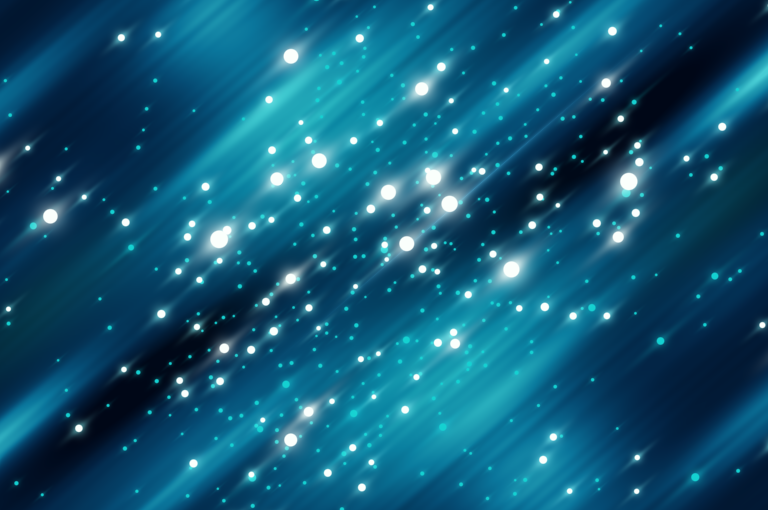
A WebGL 1 fragment shader for this background:

```glsl
precision highp float;

uniform vec2 u_resolution;

const float STREAK_ANGLE = 0.715;

vec3 hash3(vec2 cell, float seed) {
  vec3 phase = vec3(dot(cell, vec2(127.1, 311.7)),
                    dot(cell, vec2(269.5, 183.3)),
                    dot(cell, vec2(419.2, 371.9)));
  return fract(sin(phase + seed * 17.3) * 43758.5);
}

float glow(vec2 offset, vec2 radius) {
  vec2 q = offset / radius;
  return exp(-dot(q, q));
}

// Two glows mirrored through the canvas centre
float pairGlow(vec2 s, vec2 centre, vec2 radius) {
  return glow(s - centre, radius) + glow(s + centre, radius);
}

// Layered sines, stretched along the x axis
float streaks(vec2 s) {
  float sum = 0.0;
  float freq = 23.0;
  float amp = 0.4;
  for (int i = 0; i < 5; i++) {
    float phase = float(i) * 1.9;
    sum += amp * sin(s.y * freq + phase + 0.6 * s.x)
               * (0.45 + 0.55 * sin(s.x * 4.1 + s.y * freq * 0.17 + phase));
    freq *= 1.83;
    amp *= 0.78;
  }
  return sum;
}

// Broad light and dark bands
float backdrop(vec2 s) {
  float light = 0.10;
  light += 0.62 * pairGlow(s, vec2(0.08, 0.25), vec2(0.42, 0.155));
  light += 0.58 * pairGlow(s, vec2(0.06, 0.54), vec2(0.17, 0.15));
  light += 0.42 * pairGlow(s, vec2(0.55, 0.08), vec2(0.35, 0.032));
  light += 0.26 * pairGlow(s, vec2(0.60, 0.02), vec2(0.40, 0.08));
  light += 0.85 * pairGlow(s, vec2(0.84, -0.22), vec2(0.24, 0.035));
  light += 0.48 * pairGlow(s, vec2(0.40, -0.72), vec2(0.28, 0.04));
  light += 0.26 * pairGlow(s, vec2(-0.05, 0.36), vec2(0.30, 0.025));
  light += 0.13 * pairGlow(s, vec2(0.49, -0.49), vec2(0.20, 0.06));
  light -= 0.22 * pairGlow(s, vec2(0.42, -0.12), vec2(0.36, 0.055));
  return light;
}

vec3 palette(float t) {
  vec3 col = mix(vec3(0.0, 0.025, 0.09), vec3(0.01, 0.14, 0.27), clamp(t / 0.16, 0.0, 1.0));
  col = mix(col, vec3(0.02, 0.29, 0.45), clamp((t - 0.16) / 0.22, 0.0, 1.0));
  col = mix(col, vec3(0.04, 0.46, 0.61), clamp((t - 0.38) / 0.22, 0.0, 1.0));
  col = mix(col, vec3(0.13, 0.61, 0.70), clamp((t - 0.60) / 0.20, 0.0, 1.0));
  return mix(col, vec3(0.28, 0.80, 0.83), clamp((t - 0.80) / 0.24, 0.0, 1.0));
}

// Scattered dots: x is the solid core, y the halo and trail
vec2 sparkles(vec2 s, float size, float radius, float density, float stray, float seed) {
  vec2 result = vec2(0.0);
  vec2 home = floor(s / size);
  float edge = max(0.0018, 0.8 / u_resolution.y);
  for (int j = -1; j <= 1; j++) {
    for (int i = -1; i <= 1; i++) {
      vec2 cell = home + vec2(float(i), float(j));
      vec3 rnd = hash3(cell, seed);
      vec3 traits = hash3(cell, seed + 5.0);
      vec2 centre = (cell + 0.02 + 0.96 * rnd.xy) * size;
      float chance = stray + density * glow(centre, vec2(0.54, 0.38));
      float shown = step(rnd.z, chance);
      float r = radius * mix(0.5, 1.0, traits.x);
      vec2 d = s - centre;
      float core = shown * (1.0 - smoothstep(r - edge, r + edge, length(d)));
      float halo = 0.75 * glow(d, vec2(r * 2.1));
      float fade = max(0.0, 1.0 - abs(d.x) / size);
      float trail = 0.65 * fade * fade * glow(d.yy, vec2(r * 1.3));
      result.x = max(result.x, core);
      result.y += shown * (halo + trail) * mix(0.6, 1.0, traits.y);
    }
  }
  return result;
}

vec3 addSparkles(vec3 col, vec2 dots, vec3 coreTint, vec3 glowTint) {
  vec3 lit = 1.0 - (1.0 - col) * (1.0 - min(glowTint * dots.y, 1.0));
  return mix(lit, coreTint, dots.x);
}

void main() {
  vec2 p = (gl_FragCoord.xy - 0.5 * u_resolution) / u_resolution.y;
  vec2 along = vec2(cos(STREAK_ANGLE), sin(STREAK_ANGLE));
  vec2 s = vec2(dot(p, along), dot(p, vec2(-along.y, along.x)));

  // Streaked backdrop with teal tints and one thin ray
  float light = backdrop(s);
  vec3 col = palette(light * (1.0 + 0.34 * streaks(s)));
  col += vec3(0.0, 0.07, 0.03) * pairGlow(s, vec2(0.05, 0.22), vec2(0.35, 0.16));
  col += vec3(0.01, 0.10, 0.06) * pairGlow(s, vec2(0.58, -0.36), vec2(0.25, 0.07));
  float ray = exp(-abs(s.y + 0.018) / 0.005) * glow(s.xx - 0.2, vec2(0.4));
  col += vec3(0.12, 0.24, 0.27) * ray;

  // Sparkles, from fine teal dust to large white lights
  vec3 teal = vec3(0.08, 0.82, 0.82);
  vec3 white = vec3(0.98, 1.0, 0.99);
  col = addSparkles(col, sparkles(s, 0.036, 0.0042, 0.75, 0.03, 1.0), teal, teal * 0.25);
  col = addSparkles(col, sparkles(s, 0.130, 0.0085, 0.35, 0.08, 2.0), teal, teal * 0.4);
  col = addSparkles(col, sparkles(s, 0.072, 0.0085, 0.75, 0.06, 3.0), white, vec3(0.30, 0.56, 0.56));
  col = addSparkles(col, sparkles(s, 0.150, 0.0175, 0.75, 0.02, 4.0), white, vec3(0.72, 0.76, 0.73));

  gl_FragColor = vec4(clamp(col, 0.0, 1.0), 1.0);
}
```
